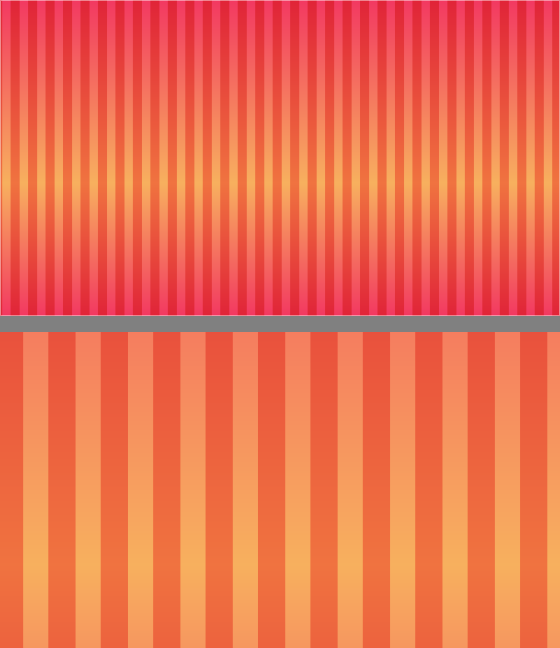
Top, the full canvas; bottom, a detail of the centre.
Reproduce this pattern procedurally as a Shadertoy shader.

```glsl
// Vertical sunset stripes: light and dark bands that glow amber along one horizontal line.

// Coverage of the light band in each repeat; x and pixel are in canvas widths.
float lightBand(float x, float pixel) {
    float period = 0.0312;
    float fromCentre = abs(fract((x - 0.0114) / period + 0.5) - 0.5) * period;
    return clamp((0.24 * period - fromCentre) / pixel + 0.5, 0.0, 1.0);
}

// Strength of the warm glow: a linear ramp up to the glow line from both edges.
float glow(float y) {
    float line = 0.421;
    return y < line ? y / line : (1.0 - y) / (1.0 - line);
}

void mainImage(out vec4 fragColor, in vec2 fragCoord) {
    vec2 uv = fragCoord / iResolution.xy;
    float pixel = 1.0 / iResolution.x;
    float warmth = glow(uv.y);

    // Each band has its own gradient from crimson to amber
    vec3 dark = mix(vec3(0.88, 0.14, 0.22), vec3(0.94, 0.45, 0.25), warmth);
    vec3 light = mix(vec3(0.95, 0.22, 0.38), vec3(0.97, 0.69, 0.37), warmth);
    vec3 colour = mix(dark, light, lightBand(uv.x, pixel));

    // Pale hairline around the canvas
    vec2 toEdge = min(fragCoord, iResolution.xy - fragCoord) * pixel;
    float edge = min(toEdge.x, toEdge.y);
    float hairline = clamp((0.0013 - edge) / pixel + 0.5, 0.0, 1.0);
    colour = mix(colour, vec3(1.0), 0.6 * min(hairline, 0.0013 / pixel));

    fragColor = vec4(colour, 1.0);
}
```
